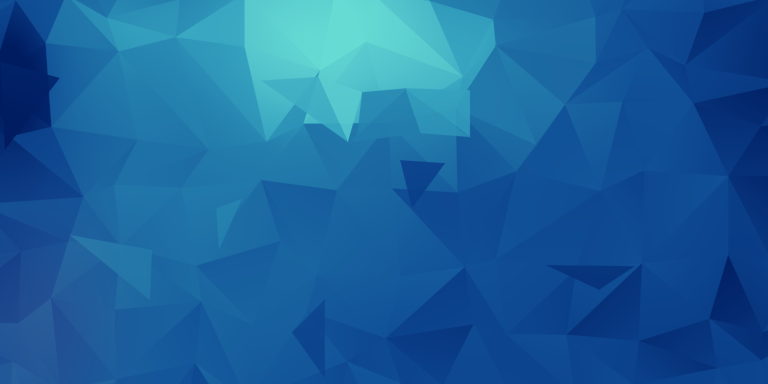
Write a Shadertoy shader that draws this background.

```glsl
// Low-poly backdrop: blue triangular facets under an aqua glow at the top.

const float CELL = 0.168;      // mesh spacing, in canvas heights
const float JITTER = 0.76;     // vertex scatter, in cells
const vec3 VIOLET_TINT = vec3(0.07, -0.015, -0.02);

// Colour ramp from navy shadow to aqua light.
const vec3 RAMP[8] = vec3[8](
    vec3(0.00, 0.11, 0.38), vec3(0.04, 0.25, 0.54),
    vec3(0.07, 0.33, 0.60), vec3(0.11, 0.42, 0.64),
    vec3(0.14, 0.50, 0.68), vec3(0.21, 0.64, 0.75),
    vec3(0.33, 0.77, 0.80), vec3(0.40, 0.86, 0.83));

vec3 rampColor(float level) {
    float t = clamp(level, 0.0, 6.999);
    int i = int(t);
    return mix(RAMP[i], RAMP[i + 1], fract(t));
}

vec2 hash2(vec2 p) {
    vec3 q = fract(p.xyx * vec3(0.1031, 0.103, 0.0973));
    q += dot(q, q.yzx + 33.33);
    return fract((q.xx + q.yz) * q.zy);
}

float glow(vec2 p, vec2 center, vec2 radius) {
    vec2 d = (p - center) / radius;
    return exp(-dot(d, d));
}

// Smooth brightness, measured in ramp steps.
float lightField(vec2 p) {
    float level = 2.0;
    // Aqua light along the top
    level += 2.7 * glow(p, vec2(0.86, 0.90), vec2(0.22));
    level += 2.6 * glow(p, vec2(0.85, 0.95), vec2(0.60, 0.28));
    level += 1.4 * glow(p, vec2(1.20, 0.80), vec2(0.21, 0.20));
    level += 1.2 * glow(p, vec2(0.30, 0.93), vec2(0.22, 0.15));
    level += 1.1 * glow(p, vec2(0.50, 0.45), vec2(0.50, 0.40));
    // Shadows at the left and right edges
    level -= 2.6 * glow(p, vec2(0.04, 0.84), vec2(0.12, 0.18));
    level -= 1.5 * glow(p, vec2(0.00, 0.55), vec2(0.17, 0.35));
    level -= 1.4 * glow(p, vec2(2.00, 0.90), vec2(0.40, 0.35));
    level -= 1.0 * glow(p, vec2(2.00, 0.25), vec2(0.20, 0.45));
    // Shadows in the centre and along the bottom
    level -= 0.8 * glow(p, vec2(1.20, 0.48), vec2(0.18, 0.13));
    level -= 0.8 * glow(p, vec2(1.08, 0.08), vec2(0.30, 0.20));
    level -= 1.0 * glow(p, vec2(1.65, 0.12), vec2(0.35, 0.22));
    return level;
}

float cross2(vec2 a, vec2 b) { return a.x * b.y - a.y * b.x; }

float edgeDistance(vec2 p, vec2 a, vec2 b) {
    return cross2(b - a, p - a) / max(length(b - a), 1e-4);
}

// Soft coverage of a triangle with either winding.
float triangleCover(vec2 p, vec2 a, vec2 b, vec2 c, float blur) {
    float winding = sign(cross2(b - a, c - a));
    float inside = min(winding * edgeDistance(p, a, b),
                   min(winding * edgeDistance(p, b, c),
                       winding * edgeDistance(p, c, a)));
    return smoothstep(-blur, blur, inside);
}

vec2 meshVertex(vec2 id) {
    return (id + JITTER * (hash2(id + 17.0) - 0.5)) * CELL;
}

// Adds one mesh facet as (weighted level, weight).
void addFacet(inout vec2 total, vec2 p, vec2 a, vec2 b, vec2 c, float blur) {
    float cover = triangleCover(p, a, b, c, blur);
    if (cover <= 0.0) return;
    vec2 center = (a + b + c) / 3.0;
    vec2 random = hash2(floor(center * 400.0) + 5.0) - 0.5;
    float level = mix(lightField(center), lightField(p), 0.3);
    level += 0.75 * random.x + dot(p - center, random.yx) * 5.0;
    total += cover * vec2(level, 1.0);
}

float meshLevel(vec2 p, float blur) {
    vec2 base = floor(p / CELL), total = vec2(0.0);
    for (int y = -1; y <= 1; y++)
    for (int x = -1; x <= 1; x++) {
        vec2 id = base + vec2(x, y);
        vec2 a = meshVertex(id), b = meshVertex(id + vec2(1, 0));
        vec2 c = meshVertex(id + vec2(1, 1)), d = meshVertex(id + vec2(0, 1));
        // A random diagonal splits each quad
        bool flip = hash2(id + 71.0).x > 0.5;
        addFacet(total, p, a, b, flip ? d : c, blur);
        addFacet(total, p, c, d, flip ? b : a, blur);
    }
    return total.x / max(total.y, 1e-4);
}

void accent(inout float level, vec2 p, vec2 a, vec2 b, vec2 c, float value, float blur) {
    float shade = value + 1.2 * (p.y - (a.y + b.y + c.y) / 3.0);
    level = mix(level, shade, 0.9 * triangleCover(p, a, b, c, blur));
}

void mainImage(out vec4 fragColor, in vec2 fragCoord) {
    vec2 p = fragCoord / iResolution.xy * vec2(2.0, 1.0);
    float blur = 0.8 / iResolution.y;
    float level = meshLevel(p, blur);
    // Bright wedge and its neighbours
    accent(level, p, vec2(0.68, 0.79), vec2(0.906, 0.63), vec2(0.83, 0.80), 5.3, blur);
    accent(level, p, vec2(0.83, 0.80), vec2(0.906, 0.63), vec2(0.943, 0.76), 6.2, blur);
    accent(level, p, vec2(1.057, 0.77), vec2(1.095, 0.653), vec2(0.91, 0.63), 3.9, blur);
    accent(level, p, vec2(0.943, 0.76), vec2(1.057, 0.77), vec2(0.93, 0.645), 4.2, blur);
    accent(level, p, vec2(1.057, 0.77), vec2(1.095, 0.653), vec2(1.224, 0.643), 4.6, blur);
    accent(level, p, vec2(1.057, 0.77), vec2(1.224, 0.643), vec2(1.224, 0.765), 4.9, blur);
    // Pale chips
    accent(level, p, vec2(0.563, 0.458), vec2(0.63, 0.482), vec2(0.57, 0.35), 4.1, blur);
    accent(level, p, vec2(0.182, 0.388), vec2(0.396, 0.349), vec2(0.39, 0.219), 3.7, blur);
    // Dark chips
    accent(level, p, vec2(0.0, 0.84), vec2(0.156, 0.797), vec2(0.013, 0.61), 0.1, blur);
    accent(level, p, vec2(1.042, 0.583), vec2(1.159, 0.575), vec2(1.073, 0.458), 1.0, blur);
    accent(level, p, vec2(1.42, 0.31), vec2(1.654, 0.307), vec2(1.56, 0.245), 0.6, blur);
    accent(level, p, vec2(0.846, 0.22), vec2(0.846, 0.015), vec2(0.76, 0.135), 1.2, blur);

    vec3 color = rampColor(level);
    color += VIOLET_TINT * glow(p, vec2(0.10, 0.15), vec2(0.20, 0.28));
    fragColor = vec4(color, 1.0);
}
```
